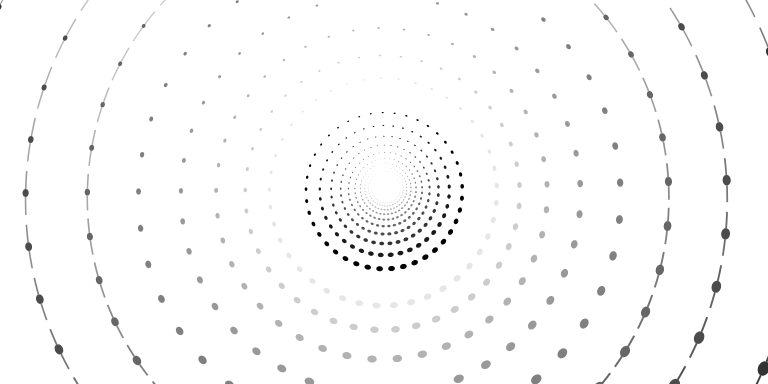
Give the GLSL for this background, as a WebGL 1 fragment shader.

```glsl
precision highp float;

uniform vec2 u_resolution;

const float TAU = 6.2831853;

// Rings, in units of the canvas height
const int RING_COUNT = 19;
const float FIRST_RING = -9.0;
const float BASE_RADIUS = 0.2035;      // radius of ring zero
const float RING_GROWTH = 1.2065;
const vec2 CORE = vec2(0.0062, 0.0102);
const vec2 DRIFT = vec2(-0.0285, -0.034); // centre shift per unit of radius

// Dots
const float DOTS = 41.0;
const float DOT_PHASE = -0.02;
const float DOT_SCALE = 0.036;         // size limit for the inner rings
const float DOT_BASE = 0.0044;         // size of the outer rings
const float DOT_GAIN = 0.0125;
const vec2 DOT_STRETCH = vec2(0.88, 1.15); // radial, tangential

// Weight: heavy at the bottom right, light at the top
const float WEIGHT_MEAN = 0.68;
const vec2 WEIGHT_SLOPE = vec2(0.10, -0.40);

// Tone and dashed lines
const float TONE_PERIOD = 11.0;
const float LINE_FIRST_RING = 7.0;
const float LINE_WIDTH = 0.0026;
const float LINE_DUTY = 0.82;

// Coverage of a shape, dimmed when it is thinner than a pixel
float coverage(float dist, float halfWidth, float pixel) {
    float edge = clamp(0.5 + (halfWidth - dist) / pixel, 0.0, 1.0);
    return edge * min(1.0, 2.0 * halfWidth / pixel);
}

float dotRadius(float radius, float weight) {
    return min(DOT_SCALE * radius, DOT_BASE + DOT_GAIN * radius) * weight;
}

void main() {
    float pixel = 1.0 / u_resolution.y;
    vec2 p = (gl_FragCoord.xy - 0.5 * u_resolution) * pixel;
    float step_ = TAU / DOTS;
    float shade = 1.0;

    for (int i = 0; i < RING_COUNT; i++) {
        float ring = FIRST_RING + float(i);
        float radius = BASE_RADIUS * pow(RING_GROWTH, ring);
        float tone = mod(-ring, TONE_PERIOD) / (TONE_PERIOD - 1.0);

        // Polar position about this ring's own centre
        vec2 q = p - CORE - DRIFT * radius;
        float angle = atan(q.y, q.x) - 0.5 * TAU - DOT_PHASE;
        float cell = floor(angle / step_ + 0.5);
        float offset = angle - cell * step_;
        float dotAngle = cell * step_ + 0.5 * TAU + DOT_PHASE;
        vec2 direction = vec2(cos(dotAngle), sin(dotAngle));
        float weight = WEIGHT_MEAN + dot(WEIGHT_SLOPE, direction);

        // Oval dot
        vec2 local = vec2(length(q) - radius, offset * radius);
        float ink = coverage(length(local / DOT_STRETCH), dotRadius(radius, weight), pixel);

        // Thin dashes through the dots of the outer rings
        if (ring >= LINE_FIRST_RING) {
            float dashEnd = (0.5 * LINE_DUTY * step_ - abs(offset)) * radius;
            float dash = clamp(0.5 + dashEnd / pixel, 0.0, 1.0);
            float width = LINE_WIDTH * weight;
            float stroke = min(1.0, width / pixel)
                * clamp(1.0 + (0.5 * width - abs(local.x)) / pixel, 0.0, 1.0);
            ink = max(ink, stroke * dash);
        }
        shade = mix(shade, tone, ink);
    }

    gl_FragColor = vec4(vec3(shade), 1.0);
}
```
